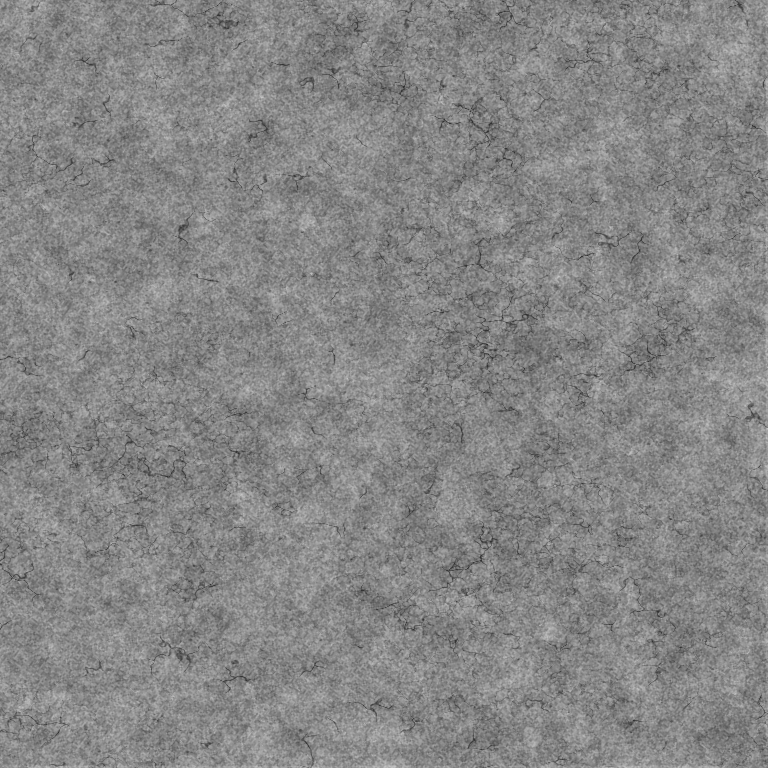
A Shadertoy shader for this texture:

```glsl
// Weathered grey limestone slab: fine-grained stone made of faint clasts and pale
// shell flecks, crossed by broken hairline cracks. Cracks are warped cellular
// borders that layered noise hides in places; flecks and pits sit one per cell.

#define BASE_GREY 0.552
#define MOTTLE 0.22
#define STAIN 0.05
#define GRAIN 0.19
#define CLAST_TONE 0.045
#define CRACK_DEPTH 0.20
#define VEIN_DEPTH 0.12
#define FLECK_GAIN 0.075
#define PIT_DEPTH 0.13
#define CRACK_WIDTH 0.0017
#define VEIN_WIDTH 0.0016
#define EDGE_WIDTH 0.004

float hash(vec2 p) {
    vec3 q = fract(p.xyx * 0.1031);
    q += dot(q, q.yzx + 33.33);
    return fract((q.x + q.y) * q.z);
}

vec2 hash2(vec2 p) {
    return vec2(hash(p), hash(p + 71.7));
}

float noise(vec2 p) {
    vec2 i = floor(p), f = fract(p);
    f = f * f * (3.0 - 2.0 * f);
    float low = mix(hash(i), hash(i + vec2(1, 0)), f.x);
    float high = mix(hash(i + vec2(0, 1)), hash(i + vec2(1, 1)), f.x);
    return mix(low, high, f.y);
}

// Layered noise, centred on zero
float layers(vec2 p, int octaves, float gain) {
    float sum = 0.0, weight = 1.0, total = 0.0;
    for (int i = 0; i < octaves; i++) {
        sum += weight * (noise(p) - 0.5);
        total += weight;
        weight *= gain;
        p = mat2(1.6, 1.2, -1.2, 1.6) * p + 17.3;
    }
    return sum / total;
}

vec2 warp(vec2 p) {
    return vec2(layers(p, 3, 0.6), layers(p + 43.1, 3, 0.6));
}

// Cellular noise: x is the distance to the cell border, y the tone of the cell
vec2 cells(vec2 p) {
    vec2 base = floor(p), toNearest = vec2(9.0), owner = base;
    for (int y = -1; y <= 1; y++)
    for (int x = -1; x <= 1; x++) {
        vec2 id = base + vec2(x, y);
        vec2 r = id + hash2(id) - p;
        if (dot(r, r) < dot(toNearest, toNearest)) {
            toNearest = r;
            owner = id;
        }
    }
    float border = 9.0;
    for (int y = -2; y <= 2; y++)
    for (int x = -2; x <= 2; x++) {
        vec2 id = owner + vec2(x, y);
        vec2 r = id + hash2(id) - p, gap = r - toNearest;
        if (dot(gap, gap) > 1e-4) border = min(border, dot(0.5 * (r + toNearest), normalize(gap)));
    }
    return vec2(border, hash(owner + 3.7));
}

// x: hairlines where the patch noise passes the cutoff, y: tone of the clast
vec2 hairlines(vec2 uv, float scale, float width, float cutoff) {
    vec2 p = uv * scale * vec2(0.85, 1.1);
    vec2 cell = cells(p + 0.9 * warp(p * 1.7));
    float shown = smoothstep(cutoff, cutoff + 0.2, noise(p * 1.5 + 9.7));
    float reach = width * scale * mix(0.6, 1.0, shown);
    return vec2(shown * (1.0 - smoothstep(0.1 * reach, reach, cell.x)), cell.y - 0.5);
}

// Pale fossil flecks: some are filled chips, others open curved rims
float flecks(vec2 uv, float scale) {
    vec2 p = uv * scale + 0.6 * warp(uv * scale * 2.0);
    vec2 base = floor(p);
    float sum = 0.0;
    for (int y = -1; y <= 1; y++)
    for (int x = -1; x <= 1; x++) {
        vec2 id = base + vec2(x, y);
        float kind = hash(id + 5.3);
        float angle = 6.2832 * hash(id + 23.9);
        float c = cos(angle), s = sin(angle);
        vec2 q = mat2(c, -s, s, c) * (p - id - hash2(id));
        float size = mix(0.12, 0.4, hash(id + 61.1));
        float d = length(q * vec2(1.0, 1.7)) - size;
        float chip = 0.6 * (1.0 - smoothstep(-0.05, 0.04, d));
        float rim = (1.0 - smoothstep(0.02, 0.08, abs(d))) * smoothstep(-0.1, 0.2, q.y + 0.1);
        sum += step(0.55, kind) * (kind > 0.8 ? chip : rim);
    }
    return min(sum, 1.3);
}

// Small dark holes
float pits(vec2 uv, float scale) {
    vec2 p = uv * scale, id = floor(p);
    vec2 centre = 0.3 + 0.4 * hash2(id + 13.0);
    float radius = mix(0.06, 0.17, hash(id + 31.0));
    float d = length((fract(p) - centre) * vec2(0.8, 1.2));
    return step(0.93, hash(id + 47.0)) * (1.0 - smoothstep(0.4 * radius, radius + 0.06, d));
}

void mainImage(out vec4 fragColor, in vec2 fragCoord) {
    vec2 uv = fragCoord / iResolution.xy;

    // Cloudy body and fine grain on turned grids
    float stain = layers(uv * 5.0 + 3.0, 4, 0.7);
    float grey = BASE_GREY + STAIN * stain + MOTTLE * layers(uv * 24.0, 4, 0.8);
    vec2 turned = mat2(0.8, 0.6, -0.6, 0.8) * uv;
    grey += GRAIN * (noise(turned * 470.0 + 300.0) - 0.5);
    grey += 0.4 * GRAIN * (noise(turned.yx * 290.0 + 200.0) - 0.5);

    // Shell flecks in two sizes
    grey += FLECK_GAIN * (0.7 * flecks(uv, 32.0) + 0.9 * flecks(uv + 4.0, 68.0) - 0.25);

    // Clasts with faint veins, gathered in stained zones, and sharper cracks
    float zone = smoothstep(0.10, -0.12, stain);
    vec2 coarse = hairlines(uv + 2.0, 40.0, VEIN_WIDTH, 0.45);
    vec2 fine = hairlines(uv + 6.0, 72.0, VEIN_WIDTH, 0.45);
    grey += CLAST_TONE * (coarse.y + fine.y);
    grey -= VEIN_DEPTH * (coarse.x + fine.x) * mix(0.35, 1.0, zone);
    grey -= CRACK_DEPTH * hairlines(uv, 24.0, CRACK_WIDTH, 0.64).x;
    grey -= PIT_DEPTH * pits(uv, 75.0);

    // Pale bevel along the right and lower sides
    float rimDistance = min(1.0 - uv.x, uv.y);
    grey += 0.06 * (1.0 - smoothstep(0.5 * EDGE_WIDTH, EDGE_WIDTH, rimDistance));

    fragColor = vec4(vec3(clamp(grey, 0.2, 0.8)), 1.0);
}
```
